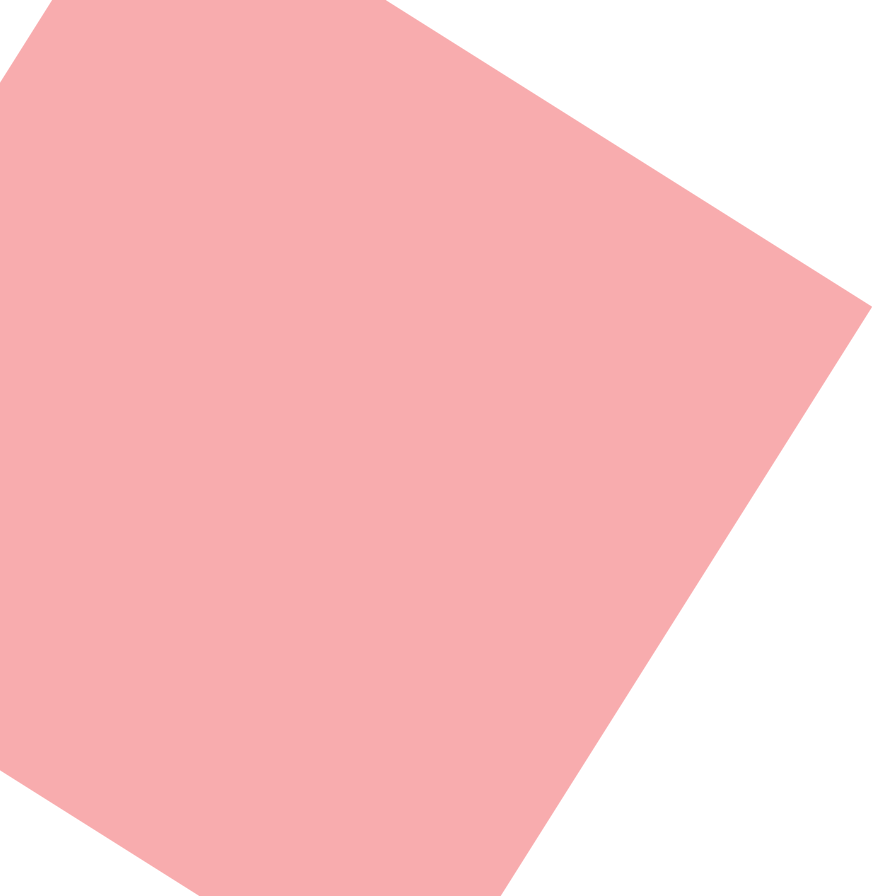
Reproduce this background procedurally as a Shadertoy shader.

```glsl
// Draws a large tilted pink square on white, cropped by the left, top and bottom edges.

const vec3 WHITE = vec3(1.0);
const vec3 PINK = vec3(0.973, 0.675, 0.682);

// Square placement, in units of the canvas height
const vec2 SQUARE_CENTER = vec2(0.3136, 0.5081);
const float SQUARE_HALF_SIDE = 0.4784;
const float SQUARE_TILT = radians(32.23);

// Turns a point counterclockwise by the given angle
vec2 rotate(vec2 p, float angle) {
    float c = cos(angle);
    float s = sin(angle);
    return vec2(c * p.x - s * p.y, s * p.x + c * p.y);
}

// Signed distance to a sharp-cornered square centred at zero
float squareDistance(vec2 p, float halfSide) {
    vec2 d = abs(p) - halfSide;
    return max(d.x, d.y);
}

// Coverage of a shape with an edge one pixel wide
float coverage(float distanceToEdge, float pixel) {
    return clamp(0.5 - distanceToEdge / pixel, 0.0, 1.0);
}

void mainImage(out vec4 fragColor, in vec2 fragCoord) {
    float pixel = 1.0 / iResolution.y;
    vec2 p = fragCoord * pixel;

    // Tilted square over the plain ground
    vec2 local = rotate(p - SQUARE_CENTER, SQUARE_TILT);
    float square = coverage(squareDistance(local, SQUARE_HALF_SIDE), pixel);

    fragColor = vec4(mix(WHITE, PINK, square), 1.0);
}
```
